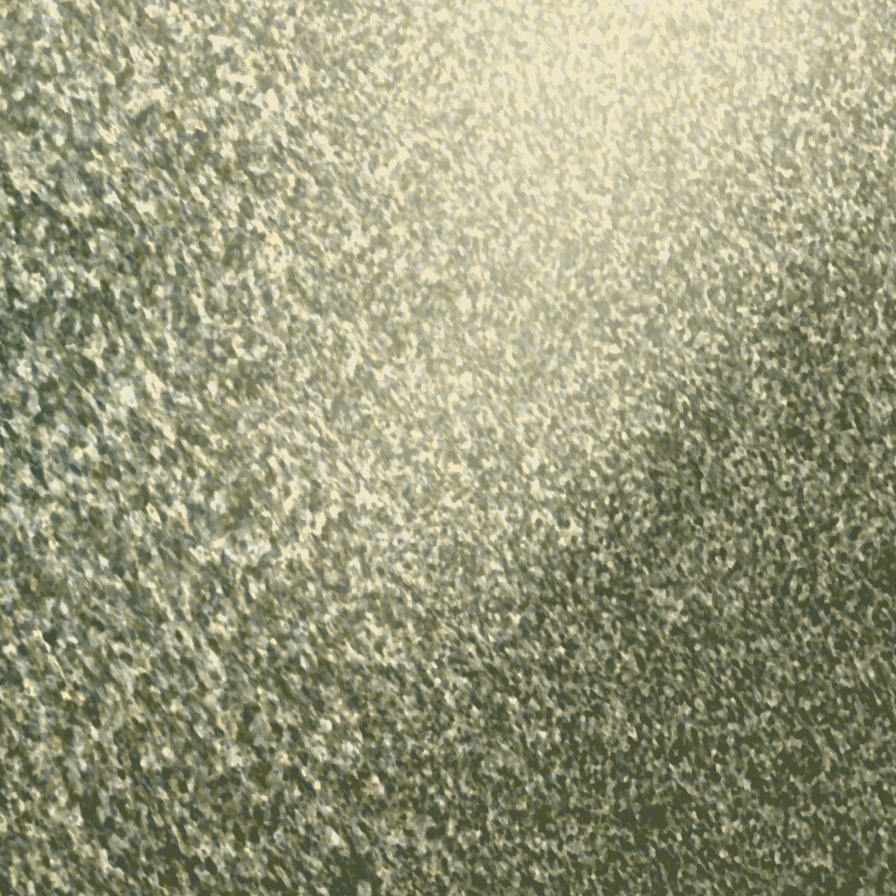
Reproduce this texture procedurally as a WebGL 2 fragment shader.

```glsl
#version 300 es
precision highp float;

uniform vec2 u_resolution;
out vec4 fragColor;

const vec3 SHADE = vec3(0.335, 0.355, 0.25);
const vec3 LIGHT = vec3(0.90, 0.875, 0.75);
const vec3 WARM_TINT = vec3(0.035, 0.012, -0.06);

vec2 hash22(vec2 p) {
    vec3 q = fract(p.xyx * vec3(0.1031, 0.1030, 0.0973));
    q += dot(q, q.yzx + 33.33);
    return fract((q.xx + q.yz) * q.zy);
}

vec2 rotate(vec2 p, float angle) {
    float c = cos(angle), s = sin(angle);
    return vec2(c * p.x + s * p.y, c * p.y - s * p.x);
}

// Soft elliptical glow, equal to 1 at its centre
float lobe(vec2 p, vec2 centre, vec2 radii, float angle) {
    vec2 q = rotate(p - centre, angle) / radii;
    return exp(-dot(q, q));
}

// Blended cellular noise: x = relief, y = tint, both centred on zero
vec2 softCells(vec2 p, float sharpness) {
    vec2 cell = floor(p), local = fract(p);
    vec2 sum = vec2(0.0);
    float total = 0.0;
    for (int j = -1; j <= 1; j++) {
        for (int i = -1; i <= 1; i++) {
            vec2 offset = vec2(float(i), float(j));
            vec2 id = cell + offset;
            vec2 d = offset + hash22(id + 17.0) - local;
            float weight = exp(-sharpness * dot(d, d));
            sum += weight * hash22(id + 71.0);
            total += weight;
        }
    }
    return sum / total - 0.5;
}

// Layered sines that bend the grain
vec2 wobble(vec2 p, float amount) {
    vec2 w = sin(p.yx * vec2(23.0, 29.0) + vec2(0.4, 2.1));
    w += 0.5 * sin(p.yx * vec2(61.0, 53.0) + p * 37.0);
    return p + amount * w;
}

// Elongated crinkles; density counts cells across and along the grain
vec2 grain(vec2 p, vec2 density, float angle) {
    return softCells(rotate(p, angle) * density + 40.0, 5.5);
}

// Broad light: diagonal sheen, dim left edge, darker lower right
float sheen(vec2 p) {
    float level = mix(0.44, 0.64, p.y) - 0.06 * p.x * (1.0 - p.y);
    level += 0.24 * lobe(p, vec2(0.69, 0.91), vec2(0.60, 0.27), 1.0);
    level += 0.06 * lobe(p, vec2(0.32, 0.46), vec2(0.32, 0.22), 0.5);
    level += 0.05 * lobe(p, vec2(0.20, 1.00), vec2(0.35, 0.18), 0.0);
    level -= 0.08 * lobe(p, vec2(0.00, 0.68), vec2(0.17, 0.20), 0.0);
    level -= 0.06 * lobe(p, vec2(1.00, 0.48), vec2(0.22, 0.28), 0.0);
    float crease = p.y - 0.5 - 1.05 * (p.x - 0.71);
    float creaseArea = lobe(p, vec2(0.66, 0.48), vec2(0.27, 0.17), 0.8);
    return level + 0.12 * creaseArea * (smoothstep(-0.09, 0.09, crease) - 0.4);
}

void main() {
    vec2 uv = gl_FragCoord.xy / u_resolution;
    vec2 bent = wobble(uv, 0.003);

    // Coarse crinkles on the left give way to fine ones on the right
    float fineness = smoothstep(0.1, 0.8, uv.x + 0.2 * (uv.y - 0.5));
    vec2 coarse = grain(bent, vec2(140.0, 78.0), 0.5);
    vec2 fine = grain(bent, vec2(195.0, 135.0), 0.3);
    vec2 detail = grain(bent + 0.37, vec2(250.0, 170.0), 0.6);
    vec2 crinkle = mix(coarse, fine, fineness) + 0.6 * detail;
    crinkle *= inversesqrt(1.0 - 1.4 * fineness * (1.0 - fineness));

    // Faint streaks along the sheen and cloudy patches
    vec2 along = rotate(uv, 0.75);
    float streak = softCells(along * vec2(5.0, 24.0) + 9.0, 4.0).x;
    float patches = softCells(uv * 15.0 + 3.0, 4.0).x;

    // Contrast settles where the sheen is brightest
    float level = sheen(uv);
    float contrast = mix(0.50, 0.41, fineness);
    contrast *= 1.0 - 0.45 * smoothstep(0.64, 0.86, level);
    float flecks = crinkle.x + 0.5 * (crinkle.x * crinkle.x - 0.04);
    float tone = level + contrast * flecks + 0.045 * streak + 0.04 * patches;

    // Olive to cream ramp with small warm and cool glints
    float ramp = clamp((tone - 0.36) / 0.51, -0.08, 1.06);
    vec3 colour = mix(SHADE, LIGHT, ramp);
    colour += WARM_TINT * crinkle.y * mix(1.2, 0.8, fineness);
    float coolEdge = lobe(uv, vec2(0.0, 0.62), vec2(0.18, 0.35), 0.0);
    colour += coolEdge * vec3(-0.02, 0.0, 0.015);
    fragColor = vec4(clamp(colour, 0.0, 1.0), 1.0);
}
```
